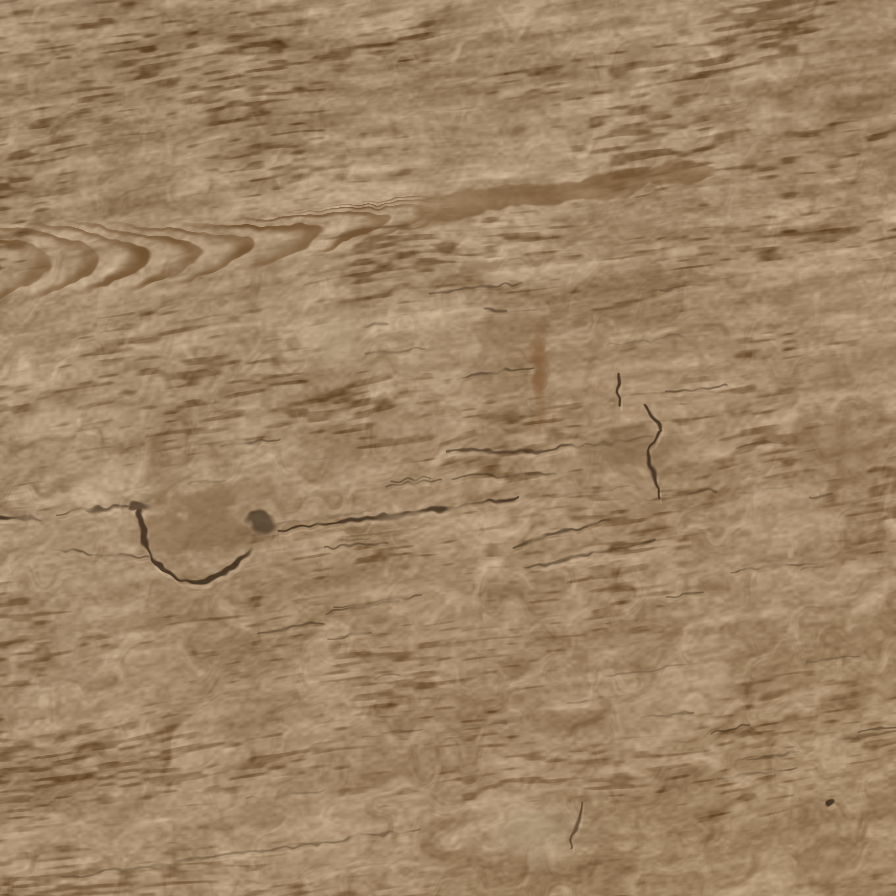
Write a three.js fragment shader that draws this texture.

```glsl
varying vec2 vUv;

float hash(vec2 p) {
  vec3 q = fract(p.xyx * 0.1031);
  q += dot(q, q.yzx + 33.33);
  return fract((q.x + q.y) * q.z);
}

float noise(vec2 p) {
  vec2 i = floor(p), f = fract(p);
  f = f * f * (3.0 - 2.0 * f);
  return mix(mix(hash(i), hash(i + vec2(1, 0)), f.x),
             mix(hash(i + vec2(0, 1)), hash(i + vec2(1, 1)), f.x), f.y);
}

float fbm(vec2 p) {
  float sum = 0.0, amp = 0.533;
  for (int i = 0; i < 4; i++) {
    sum += amp * noise(p);
    p = p * 2.03 + vec2(17.3, 9.1);
    amp *= 0.5;
  }
  return sum;
}

vec2 jitter(vec2 p) {
  return vec2(noise(p), noise(p + 50.0)) - 0.5;
}

// Tapered, ragged line from a to b
float crack(vec2 p, vec2 a, vec2 b, float width) {
  vec2 d = b - a;
  float t = clamp(dot(p - a, d) / dot(d, d), 0.0, 1.0);
  float w = width * (0.1 + noise(p * 75.0)) * (0.3 + 2.8 * t * (1.0 - t));
  return 1.0 - smoothstep(w * 0.3, w + 0.0016, length(p - a - d * t));
}

float spot(vec2 p, vec2 center, vec2 radius) {
  return 1.0 - smoothstep(0.6, 1.1, length((p - center) / radius));
}

// Discoloured patch with a broken outline
float stain(vec2 p, vec2 center, vec2 radius) {
  vec2 d = (p - center) / radius;
  return smoothstep(0.3, 0.75, exp(-dot(d, d)) + 1.6 * fbm(p * 30.0) - 0.8) * exp(-0.4 * dot(d, d));
}

float cracks(vec2 p) {
  float broken = 0.3 + 0.7 * smoothstep(0.2, 0.6, noise(p * vec2(45.0, 90.0)));
  p += 0.005 * jitter(p * 32.0) + 0.005 * jitter(p * 110.0);
  float c = 0.95 * crack(p, vec2(0.31, 0.407), vec2(0.58, 0.443), 0.0032);
  c = max(c, 0.7 * crack(p, vec2(0.5, 0.494), vec2(0.65, 0.5), 0.003));
  c = max(c, 0.55 * crack(p, vec2(0.508, 0.468), vec2(0.62, 0.473), 0.003));
  c = max(c, 0.7 * crack(p, vec2(0.573, 0.391), vec2(0.68, 0.42), 0.0025));
  c = max(c, 0.6 * crack(p, vec2(0.586, 0.366), vec2(0.73, 0.396), 0.0025));
  c = max(c, crack(p, vec2(-0.02, 0.42), vec2(0.045, 0.42), 0.003));
  c = max(c, 0.8 * crack(p, vec2(0.065, 0.428), vec2(0.15, 0.434), 0.003));
  c = max(c, 0.6 * crack(p, vec2(0.06, 0.388), vec2(0.175, 0.376), 0.002));
  c = max(c, 0.4 * crack(p, vec2(0.07, 0.02), vec2(0.47, 0.075), 0.002));
  // Scattered hairlines along the grain
  for (int i = 0; i < 44; i++) {
    float s = float(i), len = 0.02 + 0.09 * hash(vec2(s, 5));
    vec2 a = vec2(0.2 + 0.8 * hash(vec2(s, 3)), 0.1 + 0.6 * hash(vec2(s, 8)));
    c = max(c, (0.2 + 0.4 * hash(vec2(s, 6))) * crack(p, a, a + len * vec2(1.0, 0.13), 0.0016));
  }
  c *= broken;
  // Cross-grain splits
  c = max(c, crack(p, vec2(0.72, 0.546), vec2(0.738, 0.518), 0.003));
  c = max(c, crack(p, vec2(0.738, 0.518), vec2(0.723, 0.495), 0.004));
  c = max(c, crack(p, vec2(0.723, 0.495), vec2(0.735, 0.443), 0.004));
  c = max(c, crack(p, vec2(0.691, 0.58), vec2(0.691, 0.548), 0.003));
  c = max(c, 0.7 * crack(p, vec2(0.648, 0.105), vec2(0.638, 0.055), 0.003));
  // Open rim of the knot and its holes
  p += 0.012 * jitter(p * 45.0);
  vec2 k = p - vec2(0.22, 0.413);
  float rim = 1.0 - smoothstep(0.0, 0.003, abs(length(k) - 0.062) - 0.004 * noise(p * 60.0) + 0.001);
  c = max(c, rim * smoothstep(0.0, 0.035, 0.012 - k.y - 0.5 * k.x));
  c = max(c, 0.8 * spot(p, vec2(0.29, 0.416), vec2(0.018, 0.01)));
  c = max(c, 0.8 * spot(p, vec2(0.155, 0.434), vec2(0.014, 0.009)));
  return max(c, spot(p, vec2(0.93, 0.105), vec2(0.006)));
}

// Nested growth arcs, closing into a brown vein with two lenses at the right
float cathedral(vec2 p) {
  p += 0.018 * (vec2(fbm(p * 16.0), fbm(p * 16.0 + 30.0)) - 0.5) + 0.004 * jitter(p * 90.0);
  float d = p.y - 0.718 - 0.095 * smoothstep(0.1, 0.85, p.x);
  float lens = fract((p.x - 0.65) / 0.075);
  float w = max(0.04 * (1.0 - 1.15 * p.x), 0.003) + 0.03 * lens * (1.0 - lens) * step(0.65, p.x);
  float v = d / w + 0.2;
  float f = p.x + v * v * (v > 0.0 ? 0.13 : 0.06);
  float phase = fract(f * 17.0 + 2.2 * noise(vec2(f * 7.0, 2.0)));
  float arcs = smoothstep(0.3, 0.8, phase) * (1.0 - smoothstep(0.9, 1.0, phase));
  arcs *= 0.5 + noise(p * vec2(25.0, 60.0));
  float vein = 0.5 + 0.5 * noise(p * vec2(18.0, 60.0));
  float mask = (1.0 - smoothstep(0.85, 1.2, abs(v))) * (1.0 - smoothstep(0.79, 0.8, p.x));
  return mask * mix(arcs * 1.1 - 0.2, vein, smoothstep(0.44, 0.5, p.x));
}

void main() {
  vec2 p = vUv;
  vec2 g = vec2(p.x, p.y - 0.13 * p.x + 0.035 * (fbm(p * vec2(3.0, 5.0)) - 0.5));
  float upper = smoothstep(0.5, 0.85, p.y + 0.15 * p.x);

  // Blotches, chipped mottling with relief, and fine grain
  vec2 m = g * vec2(22.0, 34.0) + 1.6 * jitter(g * 40.0);
  float mottle = fbm(m);
  float tone = 0.01 + 0.1 * (fbm(g * vec2(4.0, 7.0) + 20.0) - 0.5);
  tone += mix(0.22, 0.13, upper) * (mottle - 0.5);
  tone += 0.14 * (mottle - fbm(m + vec2(0.1, -0.2)));
  tone += mix(0.13, 0.25, upper) * (fbm(g * vec2(14.0, 105.0)) - 0.5);
  tone += 0.075 * (noise(g * vec2(170.0, 260.0)) - 0.5);

  // Short dark pores in clusters
  float pores = 0.6 * noise(g * vec2(42.0, 230.0)) + 0.5 * noise(g * vec2(7.0, 18.0) + 40.0);
  tone -= mix(0.13, 0.16, upper) * smoothstep(0.68, 0.92, pores);

  vec3 color = vec3(0.627, 0.524, 0.404) + tone * vec3(1.0, 1.04, 1.03);
  color += vec3(0.012, 0.018, 0.026) * (p.y - p.x * 0.7 - 0.15);

  // Knots, rust and pale chips
  float knots = stain(p, vec2(0.22, 0.42), vec2(0.07, 0.06)) + stain(p, vec2(0.7, 0.5), vec2(0.045, 0.03));
  knots += 0.6 * stain(p, vec2(0.92, 0.505), vec2(0.06, 0.03)) + 0.6 * stain(p, vec2(0.56, 0.635), vec2(0.05, 0.03));
  color = mix(color, vec3(0.46, 0.35, 0.23), 0.55 * min(knots, 1.0));
  color = mix(color, vec3(0.47, 0.31, 0.17), 0.6 * stain(p, vec2(0.602, 0.58), vec2(0.012, 0.04)));
  float chips = stain(p, vec2(0.38, 0.62), vec2(0.025)) + stain(p, vec2(0.6, 0.075), vec2(0.05, 0.04));
  color = mix(color, vec3(0.72, 0.64, 0.53), 0.45 * chips);

  float growth = cathedral(p);
  color = mix(color, vec3(0.45, 0.33, 0.2), 0.75 * max(growth, 0.0)) - 0.15 * min(growth, 0.0);

  // Cracks with a lit lower lip
  color += 0.07 * cracks(p + vec2(-0.002, 0.005));
  color = mix(color, vec3(0.22, 0.16, 0.1), 0.85 * cracks(p));
  gl_FragColor = vec4(color, 1.0);
}
```
